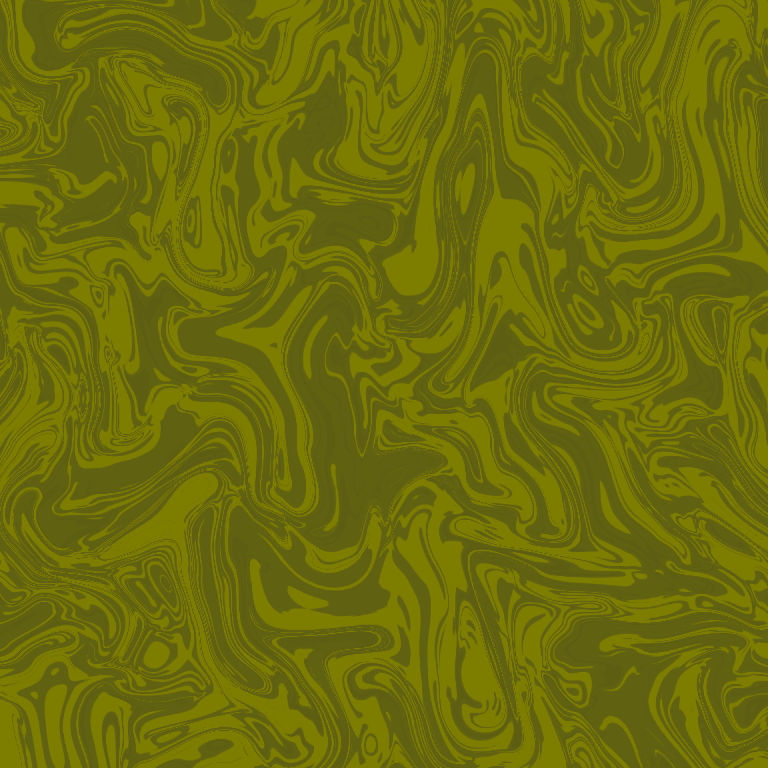
This texture is drawn by a Shadertoy shader. Its source:

```glsl
const vec3 DARK_OLIVE = vec3(0.382, 0.382, 0.07);
const vec3 DEEP_OLIVE = vec3(0.37, 0.37, 0.07);
const vec3 BRIGHT_OLIVE = vec3(0.49, 0.49, 0.0);

// Random unit vector per lattice cell
vec2 hashDirection(vec2 cell) {
    float h = fract(sin(dot(cell, vec2(127.1, 311.7))) * 43758.5453);
    float angle = 6.28318 * h;
    return vec2(cos(angle), sin(angle));
}

// Gradient noise, roughly -0.7 to 0.7
float gradientNoise(vec2 p) {
    vec2 i = floor(p), f = fract(p);
    vec2 u = f * f * f * (f * (f * 6.0 - 15.0) + 10.0);
    vec2 e = vec2(0.0, 1.0);
    float a = dot(hashDirection(i), f);
    float b = dot(hashDirection(i + e.yx), f - e.yx);
    float c = dot(hashDirection(i + e.xy), f - e.xy);
    float d = dot(hashDirection(i + e.yy), f - e.yy);
    return mix(mix(a, b, u.x), mix(c, d, u.x), u.y);
}

mat2 rotation(float angle) {
    float c = cos(angle), s = sin(angle);
    return mat2(c, s, -s, c);
}

// Swirling flow taken from the slopes of a rotated noise
vec2 curl(vec2 p, mat2 turn, vec2 offset) {
    vec2 e = vec2(0.01, 0.0);
    float dx = gradientNoise(turn * (p + e.xy) + offset) - gradientNoise(turn * (p - e.xy) + offset);
    float dy = gradientNoise(turn * (p + e.yx) + offset) - gradientNoise(turn * (p - e.yx) + offset);
    return vec2(dy, -dx) / (2.0 * e.x);
}

// Stir the plane with progressively finer currents
vec2 stir(vec2 p, float frequency, float strength, vec2 bias) {
    for (int i = 0; i < 5; i++) {
        float k = float(i);
        vec2 flow = curl(p * frequency, rotation(0.6 + 1.3 * k), vec2(17.3, 9.1) * (k + 1.0));
        p += bias * flow * strength / frequency;
        frequency *= 1.3;
    }
    return p;
}

// Ink bands that follow the contours of the stirred noise
float inkField(vec2 p, float scale, float bands, float threshold) {
    float height = gradientNoise(p * scale + 41.7);
    float phase = 3.5 * gradientNoise(p * scale * 0.8 + 5.3);
    float width = 0.3 * gradientNoise(p * scale * 1.3 + 73.9);
    return sin(bands * height + phase) + width - threshold;
}

void mainImage(out vec4 fragColor, in vec2 fragCoord) {
    vec2 uv = fragCoord / iResolution.y;
    vec2 stirred = stir(uv + 2.7, 4.6, 0.42, vec2(0.75, 1.25));
    float ink = inkField(stirred, 10.5, 8.0, 0.18);

    // Crisp edges, about one pixel wide
    float blur = 0.75 * fwidth(ink) + 0.0001;
    float coverage = smoothstep(-blur, blur, ink);

    vec3 ground = mix(DEEP_OLIVE, DARK_OLIVE, smoothstep(-1.17, -1.1, ink));
    fragColor = vec4(mix(ground, BRIGHT_OLIVE, coverage), 1.0);
}
```
